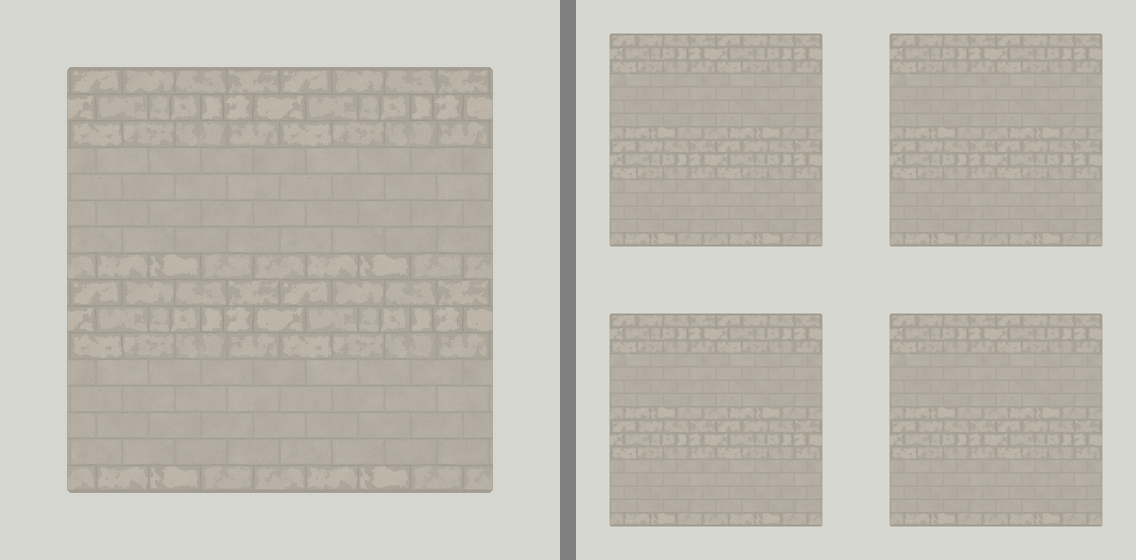
Left: one tile. Right: repeated 2 by 2.
Write a Shadertoy shader that draws this texture.

```glsl
// Square panel of weathered, painted block masonry centred on a plain pale ground.

const vec3 GROUND = vec3(0.83, 0.84, 0.81);
const vec3 PAINT  = vec3(0.705, 0.677, 0.632);
const vec3 CHALK  = vec3(0.738, 0.710, 0.660);
const vec3 BARE   = vec3(0.668, 0.644, 0.598);
const vec3 CRACK  = vec3(0.585, 0.575, 0.535);
const vec3 RIM    = vec3(0.630, 0.602, 0.560);

const float PANEL_HALF = 0.38;              // half side of the panel
const float CHAMFER    = 0.005;             // cut at the panel corners
const float RIM_WIDTH  = 0.006;
const vec2  BLOCK      = vec2(0.0936, 0.0473);
const vec2  INSET      = vec2(0.005, 0.001); // first joint from the top left
const vec2  PERIOD     = vec2(4.0, 8.0);    // blocks and rows before repeating
const float WRAP       = 8.0;               // the same period in row heights
const float JOINT      = 0.055;             // half widths in row heights
const float HAIRLINE   = 0.018;
const float SPLIT      = 0.42;              // where the short blocks are cut

float hash(vec2 p) {
    vec3 q = fract(p.xyx * vec3(0.1031, 0.1030, 0.0973));
    q += dot(q, q.yzx + 33.33);
    return fract((q.x + q.y) * q.z);
}

float corner(vec2 cell, vec2 offset, float period) {
    float angle = 6.28318 * hash(mod(cell, period) + period);
    return dot(vec2(cos(angle), sin(angle)), offset);
}

// Gradient noise that wraps every WRAP units
float noise(vec2 p, float freq) {
    p *= freq;
    float period = WRAP * freq;
    vec2 i = floor(p), f = fract(p), e = vec2(1.0, 0.0);
    vec2 u = f * f * f * (f * (f * 6.0 - 15.0) + 10.0);
    float low  = mix(corner(i, f, period), corner(i + e, f - e, period), u.x);
    float high = mix(corner(i + e.yx, f - e.yx, period),
                     corner(i + 1.0, f - 1.0, period), u.x);
    return mix(low, high, u.y);
}

float fbm(vec2 p, float freq) {
    float sum = 0.0, gain = 0.6;
    for (int k = 0; k < 4; k++) {
        sum += gain * noise(p, freq);
        freq *= 2.0;
        gain *= 0.6;
    }
    return sum;
}

vec3 masonry(vec2 p, float px) {
    vec2 g = (p - INSET) / BLOCK;
    vec2 q = g * vec2(2.0, 1.0);            // noise space, in row heights
    float aa = px / BLOCK.y;

    // Running bond with slightly uneven joints
    g += 0.025 * vec2(noise(q, 2.0), noise(q + 3.7, 1.0));
    float row = mod(floor(g.y), PERIOD.y);
    g.x += 0.5 * mod(row, 2.0);
    vec2 id = vec2(mod(floor(g.x), PERIOD.x), row);
    vec2 f = fract(g);
    vec2 edge = min(f, 1.0 - f) * vec2(2.0, 1.0);
    if (row == 1.0 && id.x >= 2.0) {
        edge.x = min(edge.x, 2.0 * abs(f.x - SPLIT));
        id.x += PERIOD.x * step(SPLIT, f.x);
    }
    float inner = min(edge.x, edge.y);

    // Wear gathers in a band of rows and differs from block to block
    float tone = hash(id + 17.0);
    float band = abs(mod(row + 3.6, PERIOD.y) - 4.0);
    float wear = (1.0 - smoothstep(1.2, 2.8, band)) * mix(0.5, 1.0, tone);

    // Flaked paint: ragged chalky patches over bare block
    float broad = fbm(q, 1.0);
    float ragged = fbm(q + 2.3, 2.0);
    float flake = ragged + 0.5 * smoothstep(0.0, 0.25, inner) - 0.34;
    float cover = smoothstep(-0.06, 0.06, flake);
    vec3 smoothCoat = PAINT + 0.035 * broad + 0.012 * (tone - 0.5);
    vec3 wornCoat = mix(BARE, CHALK, cover) + 0.025 * broad;
    vec3 col = mix(smoothCoat, wornCoat, wear);

    // Soft mortar bed with a broken hairline along it
    float bed = 1.0 - smoothstep(JOINT - aa, JOINT + aa, inner + 0.04 * ragged);
    col = mix(col, BARE, bed * mix(0.45, 0.9, wear));
    vec2 line = 1.0 - smoothstep(vec2(HAIRLINE - 0.5 * aa),
                                 vec2(HAIRLINE + aa), edge);
    float crack = max(line.x * mix(0.3, 0.9, wear), line.y * mix(0.6, 0.8, wear));
    col = mix(col, CRACK, crack * clamp(0.7 + broad, 0.25, 1.0));

    // Pits and fine grain
    float pit = smoothstep(0.46, 0.6, noise(q + 5.1, 6.0));
    col = mix(col, CRACK, 0.3 * pit);
    return col + 0.02 * noise(q, 14.0);
}

void mainImage(out vec4 fragColor, in vec2 fragCoord) {
    vec2 uv = fragCoord / iResolution.xy;
    float px = 1.0 / min(iResolution.x, iResolution.y);

    vec2 p = vec2(uv.x - 0.5, 0.5 - uv.y) + PANEL_HALF;
    vec3 wall = masonry(p, px);

    // Chamfered outline with a darker rim above and below
    vec2 b = abs(uv - 0.5) - PANEL_HALF;
    float outline = max(max(b.x, b.y), (b.x + b.y + CHAMFER) * 0.7071);
    float rim = smoothstep(-RIM_WIDTH - px, -RIM_WIDTH + px, b.y);
    float side = smoothstep(-0.5 * RIM_WIDTH, 0.0, b.x);
    wall = mix(wall, RIM, max(0.75 * rim, 0.5 * side));

    float mask = 1.0 - smoothstep(-0.5 * px, 0.5 * px, outline);
    fragColor = vec4(mix(GROUND, wall, mask), 1.0);
}
```
